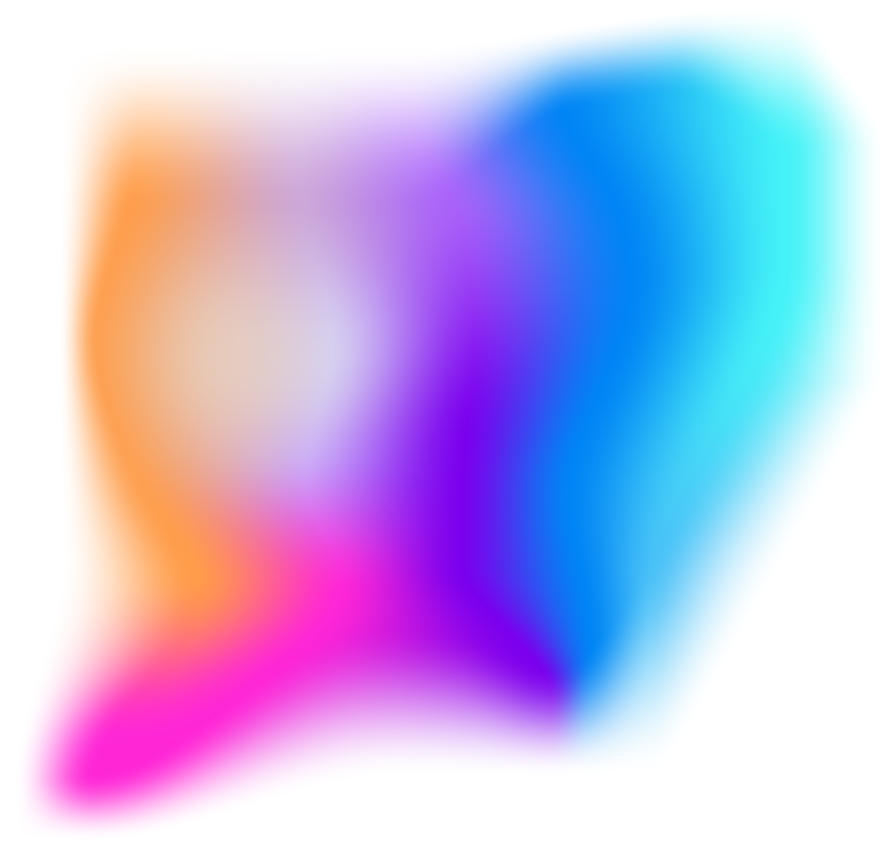
Write a WebGL 2 fragment shader that draws this background.

```glsl
#version 300 es
precision highp float;
// Soft mesh gradient: five curved colour strands melting into a white ground.

uniform vec2 u_resolution;
out vec4 fragColor;

const int STRANDS = 5;
const float RIDGE_SOFTNESS = 0.55;   // 0 = creased ridges, 1 = rounded ridges
const float SAND_STRENGTH = 0.62;

const vec3 WHITE   = vec3(1.0);
const vec3 ORANGE  = vec3(1.0, 0.61, 0.28);
const vec3 MAGENTA = vec3(1.0, 0.15, 0.84);
const vec3 SAND    = vec3(0.90, 0.84, 0.79);
const vec3 DUSK    = vec3(0.79, 0.63, 0.84);
const vec3 PALE    = vec3(0.83, 0.81, 0.96);
const vec3 LILAC   = vec3(0.76, 0.58, 1.0);
const vec3 ORCHID  = vec3(0.67, 0.40, 0.98);
const vec3 VIOLET  = vec3(0.48, 0.0, 0.93);
const vec3 BLUE    = vec3(0.0, 0.52, 0.96);
const vec3 SKY     = vec3(0.28, 0.75, 0.97);
const vec3 CYAN    = vec3(0.27, 0.95, 0.97);

// Smooth ramp from 0 at a to 1 at b; a may lie above b.
float rise(float a, float b, float v) {
    float t = clamp((v - a) / (b - a), 0.0, 1.0);
    return t * t * (3.0 - 2.0 * t);
}

float bump(float v, float center, float width) {
    float d = (v - center) / width;
    return exp(-d * d);
}

// Horizontal position of each strand, left to right, at height y.
float[STRANDS] strandPositions(float y) {
    float warm = 0.165 - 0.055 * bump(y, 0.6, 0.15) + 0.06 * bump(y, 0.3, 0.1)
               - 0.06 * rise(0.25, 0.08, y);
    float haze = 0.33 + 0.04 * bump(y, 0.6, 0.12) + 0.05 * bump(y, 0.32, 0.08)
               - 0.12 * rise(0.28, 0.08, y);
    float violet = 0.515 + 0.015 * bump(y, 0.6, 0.1)
                 - 0.06 * rise(0.72, 0.88, y) + 0.1 * rise(0.34, 0.18, y);
    float blue = 0.66 + 0.045 * bump(y, 0.67, 0.13) - 0.025 * bump(y, 0.42, 0.1)
               - 0.04 * rise(0.75, 0.9, y);
    float cyan = 0.725 + 0.15 * rise(0.3, 0.7, y);
    return float[STRANDS](warm, haze, violet, blue, cyan);
}

// Colour of each strand at height y.
vec3[STRANDS] strandColors(float y) {
    vec3 haze = mix(LILAC, DUSK, rise(0.45, 0.75, y));
    haze = mix(haze, PALE, bump(y, 0.58, 0.12));
    return vec3[STRANDS](
        mix(ORANGE, MAGENTA, rise(0.33, 0.12, y)),
        mix(MAGENTA, haze, rise(0.3, 0.47, y)),
        mix(VIOLET, ORCHID, rise(0.48, 0.8, y)),
        BLUE,
        mix(SKY, CYAN, rise(0.3, 0.65, y)));
}

// Coverage of the whole form, fading over a different depth on each side.
float coverage(vec2 p, float firstStrand, float lastStrand) {
    float left = 0.065 - 0.05 * rise(0.35, 0.07, p.y);
    float right = 0.75 + 0.24 * clamp((p.y - 0.1) / 0.45, 0.0, 1.0)
                - 0.08 * rise(0.82, 1.0, p.y);
    float top = 0.95 + 0.045 * rise(0.45, 0.85, p.x);
    float topDepth = 0.2 - 0.1 * rise(0.45, 0.65, p.x) + 0.08 * rise(0.75, 0.9, p.x);
    float bottom = 0.01 + 0.075 * rise(0.1, 0.45, p.x);
    float bottomDepth = 0.08 + 0.1 * rise(0.1, 0.4, p.x)
                      - 0.05 * bump(p.x, 0.62, 0.08) + 0.2 * rise(0.62, 0.85, p.x);
    return rise(left, firstStrand, p.x) * rise(right, lastStrand, p.x)
         * rise(top, top - topDepth, p.y) * rise(bottom, bottom + bottomDepth, p.y);
}

void main() {
    vec2 p = gl_FragCoord.xy / u_resolution;
    float[STRANDS] xs = strandPositions(p.y);
    vec3[STRANDS] colors = strandColors(p.y);

    // Blend from each strand to the next across the canvas.
    vec3 color = colors[0];
    for (int i = 1; i < STRANDS; i++) {
        float t = clamp((p.x - xs[i - 1]) / (xs[i] - xs[i - 1]), 0.0, 1.0);
        color = mix(color, colors[i], mix(t, smoothstep(0.0, 1.0, t), RIDGE_SOFTNESS));
    }

    // Pale sand hollow between the orange and lilac strands.
    float hollow = bump(p.x, 0.25, 0.1) * bump(p.y, 0.58, 0.13);
    color = mix(color, SAND, SAND_STRENGTH * hollow);

    fragColor = vec4(mix(WHITE, color, coverage(p, xs[0], xs[STRANDS - 1])), 1.0);
}
```
